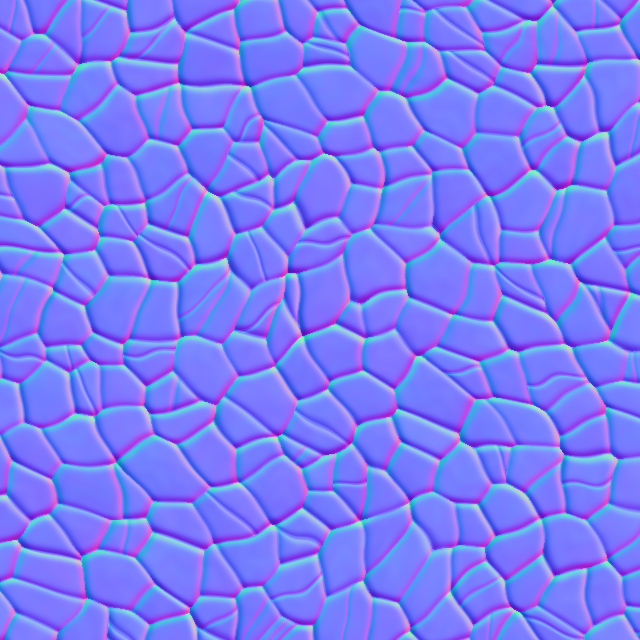
Write a WebGL 1 fragment shader that draws this texture map.

```glsl
precision highp float;
// Tangent-space normal map of cracked, pebbled hide. A tilted, weighted cellular
// diagram gives plates of mixed size; the slope beside each border is summed
// analytically, then soft doming and layered sine wrinkles are added.
uniform vec2 u_resolution;

const float CELLS_ACROSS = 14.2;
const float LATTICE_TILT = 0.29;
const float GROOVE_WIDTH = 0.108;
const float GROOVE_FLOOR = 0.045;
const float SPLIT_SHARE = 0.27;

float hash1(vec2 p) {
    return fract(sin(dot(p, vec2(127.1, 311.7))) * 4375.85);
}

vec2 hash2(vec2 p) {
    return vec2(hash1(p), hash1(p + vec2(37.3, 17.9)));
}

mat2 rotation(float angle) {
    float c = cos(angle), s = sin(angle);
    return mat2(c, s, -s, c);
}

// Seed position in xy, size weight in z.
vec3 plateSeed(vec2 id) {
    vec2 jitter = (hash2(id) - 0.5) * 0.86;
    float size = hash1(id + 71.7);
    return vec3(id + 0.5 + jitter, 0.34 * size * size);
}

float powerDistance(vec2 p, vec3 seed) {
    vec2 d = p - seed.xy;
    return dot(d, d) - seed.z;
}

// Steepness at distance d from a groove: flat floor, steep wall, soft shoulder.
float grooveWall(float d, float width) {
    float x = d / width;
    return smoothstep(0.0, GROOVE_FLOOR, d) * exp(-x * x);
}

// Bends the lattice so borders curve and plates vary in size.
vec2 bend(vec2 p) {
    vec2 broad = sin(p.yx * vec2(0.83, 0.71) + vec2(0.4, 2.1));
    vec2 medium = sin(p.yx * vec2(2.3, 2.7) + p * 0.9 + vec2(1.7, 0.3));
    vec2 fine = sin(p.yx * vec2(6.7, 5.9) + p * 2.1);
    return p + 0.27 * broad + 0.07 * medium + 0.017 * fine;
}

// Slope of layered sine wrinkles.
vec2 wrinkles(vec2 p, float phase) {
    vec2 slope = vec2(0.0);
    float frequency = 2.1;
    float angle = phase;
    for (int i = 0; i < 5; i++) {
        vec2 dir = vec2(cos(angle), sin(angle));
        float sway = sin(dot(p, vec2(-dir.y, dir.x)) * frequency * 0.7 + phase);
        slope += dir * cos(dot(p, dir) * frequency + sway * 1.6 + phase * 3.0);
        frequency *= 1.55;
        angle += 2.4;
    }
    return slope;
}

// Downhill slope of the plate relief.
vec2 plateSlope(vec2 p) {
    vec2 base = floor(p);
    vec2 homeId = base;
    vec3 home = vec3(0.0);
    float nearest = 100.0;
    for (int j = -2; j <= 2; j++) {
        for (int i = -2; i <= 2; i++) {
            vec2 id = base + vec2(float(i), float(j));
            vec3 seed = plateSeed(id);
            float d = powerDistance(p, seed);
            if (d < nearest) { nearest = d; home = seed; homeId = id; }
        }
    }

    // Walls facing each neighbouring plate.
    vec2 slope = vec2(0.0);
    for (int j = -2; j <= 2; j++) {
        for (int i = -2; i <= 2; i++) {
            vec2 id = base + vec2(float(i), float(j));
            vec3 seed = plateSeed(id);
            vec2 across = seed.xy - home.xy;
            float gap = length(across);
            if (gap > 0.001) {
                float d = 0.5 * (powerDistance(p, seed) - nearest) / gap;
                float depth = mix(0.5, 1.25, hash1(id + homeId + 5.3));
                slope += across / gap * depth * grooveWall(d, GROOVE_WIDTH);
            }
        }
    }

    // A finer crack divides some plates.
    vec2 local = p - home.xy;
    float pick = hash1(homeId + 13.1);
    if (pick < SPLIT_SHARE) {
        float angle = hash1(homeId + 29.7) * 6.283;
        float s = dot(local, vec2(cos(angle), sin(angle))) + 0.05 * sin(local.x * 6.0);
        float wall = grooveWall(abs(s), GROOVE_WIDTH * 0.7);
        slope -= vec2(cos(angle), sin(angle)) * sign(s) * wall * 0.75;
    }

    // Gentle doming, a random lean and skin wrinkles on each plate.
    vec2 lean = (hash2(homeId + 53.0) - 0.5) * 0.1;
    return slope + 0.1 * local + lean + 0.02 * wrinkles(p, pick * 6.283);
}

void main() {
    vec2 uv = gl_FragCoord.xy / u_resolution;
    vec2 p = rotation(-LATTICE_TILT) * uv * CELLS_ACROSS + 20.0;
    vec2 slope = rotation(LATTICE_TILT) * plateSlope(bend(p));
    slope = slope * vec2(0.8, 0.95) - vec2(0.045, 0.03);
    vec3 normal = normalize(vec3(slope, 1.0));
    gl_FragColor = vec4(0.5 + 0.5 * normal, 1.0);
}
```
